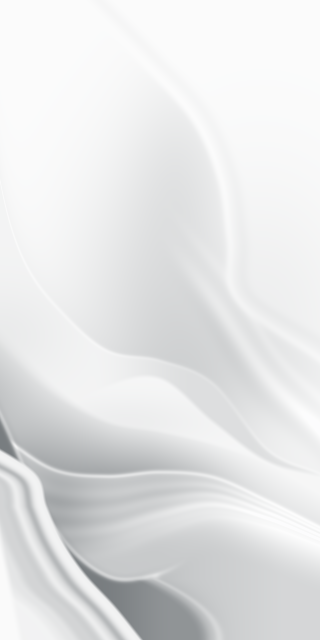
Reproduce this background procedurally as a Shadertoy shader.

```glsl
// Smooth curve through seven evenly spaced knots, straight beyond the ends
float curve(float t, float k[7]) {
    float s = clamp(t, 0.0, 1.0) * 6.0;
    int i = min(int(s), 5);
    float f = s - float(i);
    float a = k[i], b = k[i + 1];
    float before = i > 0 ? k[i - 1] : 2.0 * a - b;
    float after = i < 5 ? k[i + 2] : 2.0 * b - a;
    float m = 0.5 * (b - before), n = 0.5 * (after - a);
    float y = a + f * (m + f * (3.0 * (b - a) - 2.0 * m - n + f * (2.0 * (a - b) + m + n)));
    return y + (t * 6.0 - s) * (t < 0.0 ? k[1] - k[0] : k[6] - k[5]);
}

// Approximate signed distance; p.x runs along the curve, p.y across it
float offsetFrom(vec2 p, float start, float span, float k[7]) {
    float t = (p.x - start) / span, e = 0.01;
    float slope = (curve(t + e, k) - curve(t - e, k)) / (2.0 * e * span);
    return (p.y - curve(t, k)) * inversesqrt(1.0 + slope * slope);
}

float cover(float d, float softness) { return smoothstep(-softness, softness, d); }

float glowLine(float d, float width) { return exp(-d * d / (width * width)); }

float blob(vec2 p, vec2 centre, vec2 radius) {
    vec2 d = (p - centre) / radius;
    return exp(-dot(d, d));
}

float hash(float n) {
    n = fract(n * 0.1031);
    n *= n + 33.33;
    return fract(n * (n + n));
}

float noise(float x) {
    return mix(hash(floor(x)), hash(floor(x) + 1.0), smoothstep(0.0, 1.0, fract(x)));
}

// Pale veils and long folds
float upperVeil(vec2 p) {
    float ridge = offsetFrom(p.yx, 0.875, 1.125, float[7](1.0, 0.74, 0.714, 0.685, 0.6, 0.43, 0.247));
    float fold = offsetFrom(p, 0.0, 1.0, float[7](1.84, 1.66, 1.48, 1.27, 1.0625, 0.823, 0.659));
    float left = 0.985 - 0.10 * blob(p, vec2(0.5, 1.08), vec2(0.26, 0.42));
    left -= 0.055 * blob(p, vec2(0.56, 1.48), vec2(0.16, 0.3));
    left -= 0.09 * blob(p, vec2(0.74, 0.86), vec2(0.34, 0.25));
    float strength = smoothstep(0.48, 0.72, p.x);
    left += strength * (0.055 * glowLine(fold, 0.025) - 0.025 * glowLine(fold + 0.05, 0.03));
    left += 0.025 * strength * glowLine(fold - 0.07, 0.018);
    float right = 0.985 - 0.05 * blob(p, vec2(0.82, 0.98), vec2(0.3, 0.45));
    right -= 0.02 * glowLine(ridge - 0.045, 0.02);
    float fade = 1.0 - smoothstep(1.3, 1.95, p.y);
    float v = mix(left, right, cover(ridge, 0.014));
    return v + fade * 0.025 * glowLine(ridge, 0.014);
}

// Translucent arch under the veil
float archLayer(vec2 p, float v, float px) {
    float rim = offsetFrom(p - vec2(0.0, 0.27 * exp(-p.x / 0.06)), 0.0, 1.0,
        float[7](1.167, 1.036, 0.906, 0.875, 0.802, 0.594, 0.516));
    float arch = offsetFrom(p, 0.0, 1.0, float[7](0.54, 0.685, 0.792, 0.818, 0.682, 0.56, 0.513));
    v -= 0.03 * exp(-max(rim, 0.0) / 0.08);
    float band = mix(0.955, 0.87, smoothstep(0.28, 0.62, p.x)) + 0.03 * smoothstep(0.75, 1.0, p.x);
    band -= 0.035 * blob(p, vec2(0.0, 0.95), vec2(0.2, 0.15));
    float inner = 0.965 - 0.035 * blob(p, vec2(0.4, 0.68), vec2(0.25, 0.08));
    band = mix(band, inner, cover(-arch, 0.006 + px));
    v = mix(v, band, cover(-rim, 0.003 + px));
    return v + 0.025 * glowLine(rim, 0.007);
}

// Sweeping grey band and the glossy lobe below it
float waveLayer(vec2 p, float v, float px) {
    float crest[7] = float[7](0.945, 0.781, 0.682, 0.651, 0.612, 0.552, 0.458);
    float lip[7] = float[7](0.641, 0.534, 0.513, 0.526, 0.51, 0.4375, 0.354);
    float shine[7] = float[7](0.333, 0.307, 0.32, 0.372, 0.409, 0.372, 0.307);
    float top = curve(p.x, crest), low = curve(p.x, lip), mid = curve(p.x, shine);
    float depth = clamp((top - p.y) / (top - low), 0.0, 1.0);
    float paleness = smoothstep(0.3, 0.92, p.x);
    float band = mix(mix(0.89, 0.64, depth), mix(0.965, 0.90, depth), paleness);
    band += 0.08 * blob(p, vec2(0.0, 0.64), vec2(0.12, 0.12));
    float crestDistance = offsetFrom(p, 0.0, 1.0, crest);
    v = mix(v, band, cover(-crestDistance, px + mix(0.025, 0.005, smoothstep(0.0, 0.4, p.x))));

    float ridge = offsetFrom(p, 0.0, 1.0, shine);
    float lipDistance = offsetFrom(p, 0.0, 1.0, lip);
    float lobe = 0.79 + 0.16 * smoothstep(0.45, 0.9, p.x);
    lobe -= 0.13 * blob(p, vec2(0.17, 0.4), vec2(0.12, 0.14));
    lobe -= 0.11 * smoothstep(0.0, 0.15, -ridge) * smoothstep(0.45, 0.85, p.x);
    float flow = (low - p.y) / (low - mid);
    lobe += 0.05 * (noise(flow * 7.0 + 3.0) - 0.5) * (1.0 - smoothstep(0.9, 1.6, flow));
    lobe += 0.13 * glowLine(ridge, 0.045) * smoothstep(0.22, 0.6, p.x) * (1.0 - 0.7 * paleness);
    v = mix(v, lobe, cover(-lipDistance, 0.003 + px));
    return v + 0.16 * glowLine(lipDistance, 0.007) * (1.0 - 0.7 * paleness);
}

// Dark hollow under the lobe
float hollowLayer(vec2 p, float v, float px) {
    float rim = offsetFrom(p, 0.0, 1.0, float[7](0.7, 0.354, 0.198, 0.208, 0.294, 0.333, 0.307));
    float height = min(p.y, 0.19);
    float side = p.x - 0.64 + 5.5 * height * height;
    float below = cover(-rim, 0.005 + px);
    float soft = cover(-rim, 0.03) * (1.0 - smoothstep(0.55, 0.8, p.x));
    v -= soft * 0.13 * exp(-max(side, 0.0) / 0.06);
    v += 0.07 * below * glowLine(side - 0.045, 0.014);
    float dark = 0.49 + 0.09 * smoothstep(0.3, 0.55, p.x);
    v = mix(v, dark, below * cover(-side, 0.025));
    return v + 0.17 * glowLine(rim, 0.008) * (1.0 - smoothstep(0.38, 0.6, p.x));
}

// Pale ribbon falling along the left side
float ribbonLayer(vec2 p, float v, float px) {
    float d = -offsetFrom(p.yx, 0.0, 0.625, float[7](0.443, 0.359, 0.263, 0.193, 0.146, 0.109, -0.05));
    float ribbon = 0.95 - 0.20 * glowLine(d - 0.05, 0.014) - 0.13 * glowLine(d - 0.12, 0.055);
    ribbon += 0.06 * glowLine(d - 0.085, 0.012) + 0.025 * (noise(d * 55.0) - 0.5);
    ribbon = mix(ribbon, 0.98, cover(0.065 - 0.2 * p.y - p.x, 0.012));
    return mix(v, ribbon, cover(d, 0.003 + px));
}

void mainImage(out vec4 fragColor, in vec2 fragCoord) {
    vec2 p = fragCoord / iResolution.xy * vec2(1.0, 2.0);
    float px = 1.0 / iResolution.x;
    float v = upperVeil(p);
    v = archLayer(p, v, px);
    v = waveLayer(p, v, px);
    v = hollowLayer(p, v, px);
    v = clamp(ribbonLayer(p, v, px), 0.0, 0.99);
    vec3 coolTint = vec3(-0.035, 0.0, 0.022);
    fragColor = vec4(v + coolTint * (1.0 - v), 1.0);
}
```
